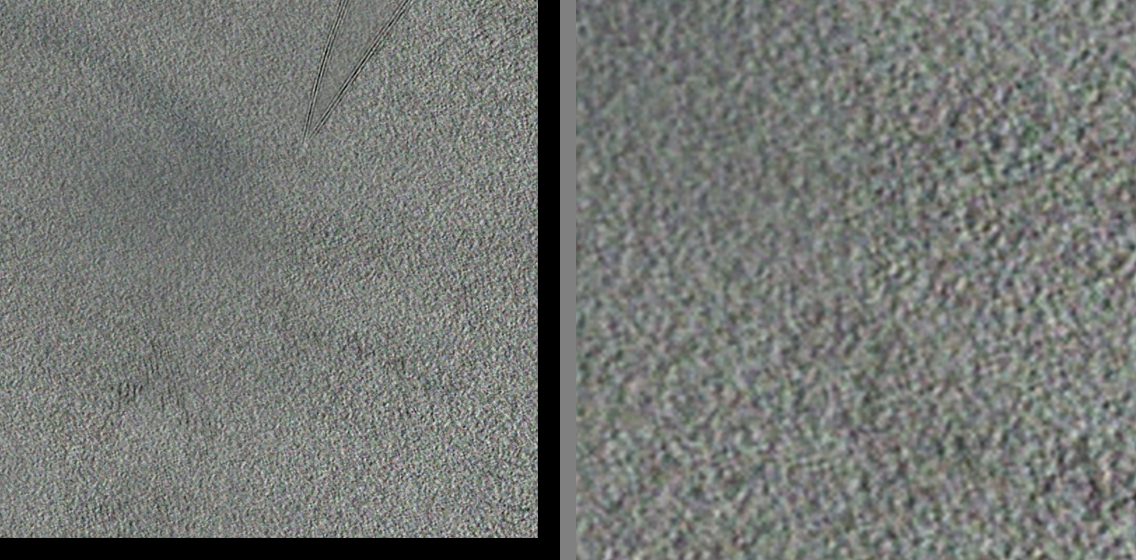
Left, the full canvas; right, a detail of the centre.
A three.js fragment shader for this texture:

```glsl
// Grey embossed grain with faint coloured specks, bordered black at right and bottom.
// Relief comes from differences of value noise; soft shading, broken ripples
// and a V of fine dark creases are layered on top.
varying vec2 vUv;

float hash(vec2 p) {
  vec3 q = fract(vec3(p.xyx) * 0.1031);
  q += dot(q, q.yzx + 33.33);
  return fract((q.x + q.y) * q.z);
}

float noise(vec2 p) {
  vec2 i = floor(p), f = fract(p);
  f = f * f * (3.0 - 2.0 * f);
  return mix(mix(hash(i), hash(i + vec2(1.0, 0.0)), f.x),
             mix(hash(i + vec2(0.0, 1.0)), hash(i + vec2(1.0, 1.0)), f.x), f.y);
}

float fbm(vec2 p) {
  float sum = 0.0, weight = 0.5;
  for (int i = 0; i < 4; i++) {
    sum += weight * noise(p);
    p = mat2(1.6, 1.2, -1.2, 1.6) * p + 17.3;
    weight *= 0.5;
  }
  return sum;
}

float blob(vec2 p, vec2 center, vec2 radius) {
  vec2 d = (p - center) / radius;
  return exp(-dot(d, d));
}

// Wavering dark crests across the given direction, broken into short strokes
float ripples(vec2 p, vec2 across, float count) {
  float phase = dot(p, across) * count + 1.5 * noise(p * 9.0) + 0.5 * noise(p * 35.0);
  float crest = pow(0.5 + 0.5 * sin(6.2832 * phase), 2.5);
  return crest * smoothstep(0.3, 0.75, noise(p * 65.0 + 9.0));
}

// Bundle of fine strands around a curve; negative is dark, positive is light
float crease(float offset, float t, float spread) {
  float width = 0.005 + spread * max(t, 0.0);
  float bundle = exp(-offset * offset / (width * width));
  float strands = cos(offset * 1000.0 + 2.5 * noise(vec2(t * 7.0, 3.0)));
  float wear = 0.3 + 1.1 * noise(vec2(t * 40.0, offset * 220.0 + 50.0));
  float fade = smoothstep(0.02, 0.14, t) * (1.0 - 0.3 * smoothstep(0.4, 1.0, t));
  return -bundle * (0.3 + 0.7 * strands) * wear * fade;
}

void main() {
  vec2 uv = vUv;

  // Grain: compact lit bumps plus a finer layer
  vec2 g = mat2(0.88, 0.47, -0.47, 0.88) * uv * 245.0;
  g += 0.8 * vec2(noise(uv * 75.0), noise(uv * 75.0 + 31.0)) + 400.0;
  vec2 light = vec2(0.5, 0.15);
  float relief = noise(g + light) - noise(g - light);
  float bump = noise(g * 0.93 + 140.0) - 0.5;
  float fine = noise(uv * 400.0 + 71.0) - 0.5;

  // Contrast is calm at upper left, rough toward the right and bottom
  float patches = fbm(uv * 7.0 + 4.0);
  float rough = 0.85 + 0.3 * smoothstep(0.4, 0.9, uv.x)
              + 0.2 * smoothstep(0.6, 0.1, uv.y) + 0.6 * (patches - 0.45);
  rough -= 0.2 * blob(uv, vec2(0.3, 0.68), vec2(0.22, 0.2));

  // Broad shading with a soft arc at upper left
  float tone = 0.484 + 0.07 * (fbm(uv * vec2(4.0, 9.0)) - 0.47);
  float arc = length(uv - vec2(-0.2, 0.25)) - 0.75;
  float arcFade = smoothstep(0.6, 0.78, uv.y);
  float shade = 0.045 * exp(-arc * arc / 0.0012) * arcFade;
  shade += 0.05 * blob(uv, vec2(0.28, 0.68), vec2(0.22, 0.16));
  tone += 0.02 * smoothstep(0.5, 0.15, uv.y) + 0.02 * smoothstep(0.5, 0.8, uv.x);

  // Ripples: steep in the lower middle, slanted at the upper and lower right
  float gate = smoothstep(0.38, 0.58, fbm(uv * vec2(8.0, 13.0) + 21.0));
  float steep = blob(uv, vec2(0.58, 0.34), vec2(0.24, 0.13))
              + 0.7 * blob(uv, vec2(0.24, 0.29), vec2(0.16, 0.09))
              + 0.6 * blob(uv, vec2(0.26, 0.07), vec2(0.2, 0.05))
              + 0.6 * blob(uv, vec2(0.76, 0.52), vec2(0.13, 0.14));
  float slantTop = blob(uv, vec2(0.9, 0.92), vec2(0.17, 0.16));
  float slantLow = blob(uv, vec2(0.95, 0.13), vec2(0.12, 0.12));
  float dark = steep * gate * ripples(uv, vec2(0.98, 0.18), 78.0)
             + 0.6 * slantTop * ripples(uv, vec2(0.6, -0.8), 85.0)
             + 0.6 * slantLow * ripples(uv, vec2(0.4, 0.9), 75.0);

  // Two creases fanning upward from one tip, calmer between them
  float t = (uv.y - 0.733) / 0.267;
  float leftArm = uv.x - (0.54 + 0.05 * t + 0.028 * t * t);
  float rightArm = uv.x - (0.54 + 0.185 * t + 0.005 * t * t);
  float creases = crease(leftArm, t, 0.007) + crease(rightArm * 0.82, t, 0.008);
  float between = smoothstep(-0.01, 0.01, leftArm) * smoothstep(0.012, -0.01, rightArm)
                * smoothstep(0.0, 0.15, t);
  float tip = exp(-pow((uv.x - 0.54 - 0.12 * t) / 0.004, 2.0)) * exp(-pow((t - 0.04) / 0.09, 2.0));
  rough *= 1.0 - 0.35 * between;

  float value = tone - shade + rough * (0.22 * relief + 0.13 * bump + 0.15 * fine);
  value += 0.32 * creases + 0.12 * tip - 0.27 * dark - 0.02 * between;

  // Faint pink, green and blue specks over a greenish grey
  vec3 specks = vec3(noise(g * 0.8 + 11.0), noise(g * 0.8 + 57.0), noise(g * 0.8 + 93.0));
  specks -= dot(specks, vec3(0.3333));
  vec3 color = value + vec3(-0.004, 0.007, -0.009) + 0.075 * rough * specks;
  color += shade * vec3(-0.12, 0.0, 0.18);

  // Black border
  float inside = (1.0 - smoothstep(0.9595, 0.9615, uv.x)) * smoothstep(0.0385, 0.0405, uv.y);
  gl_FragColor = vec4(clamp(color, 0.0, 1.0) * inside, 1.0);
}
```
